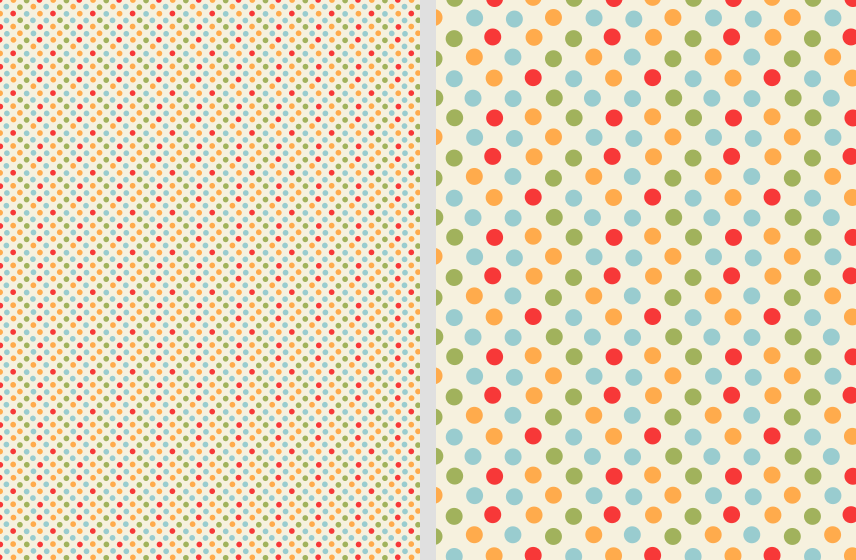
Left: the whole. Right: its middle third, enlarged.
Give the GLSL for this pattern, as a WebGL 1 fragment shader.

```glsl
precision highp float;

uniform vec2 u_resolution;

const float TILES_ACROSS = 10.55;    // repeats over the canvas width
const float STEPS_PER_TILE = 6.0;    // half-pitch steps along each tile side
const float DOT_RADIUS = 0.425;      // in half-pitch steps
const float POSITION_WOBBLE = 0.05;  // in half-pitch steps
const vec2 GRID_OFFSET = vec2(0.0, 0.04);

const vec3 CREAM = vec3(0.965, 0.945, 0.87);
const vec3 RED = vec3(0.97, 0.22, 0.22);
const vec3 ORANGE = vec3(1.0, 0.67, 0.30);
const vec3 GREEN = vec3(0.63, 0.70, 0.36);
const vec3 BLUE = vec3(0.60, 0.80, 0.81);

vec2 hash2(vec2 p) {
  vec2 k = vec2(dot(p, vec2(12.99, 78.23)), dot(p, vec2(39.35, 11.14)));
  return fract(sin(k) * 4375.85);
}

// Picks one of three stacked colours in a column.
vec3 pick(float row, vec3 top, vec3 middle, vec3 bottom) {
  return row < 0.5 ? top : (row < 1.5 ? middle : bottom);
}

// Colour of the dot at a step inside the tile, rows counted downward.
vec3 dotColour(vec2 stepInTile) {
  float column = stepInTile.x;
  float row = floor(stepInTile.y * 0.5);
  if (column < 0.5) return pick(row, RED, ORANGE, RED);
  if (column < 1.5) return BLUE;
  if (column < 2.5) return pick(row, ORANGE, RED, ORANGE);
  if (column < 3.5) return pick(row, GREEN, GREEN, ORANGE);
  if (column < 4.5) return pick(row, GREEN, BLUE, GREEN);
  return pick(row, ORANGE, BLUE, BLUE);
}

// Nearest point of the staggered grid, where x + y is even.
vec2 nearestDot(vec2 p) {
  vec2 diagonal = floor(vec2(p.x + p.y, p.x - p.y) * 0.5 + 0.5);
  return vec2(diagonal.x + diagonal.y, diagonal.x - diagonal.y);
}

void main() {
  // Measure from the top left in half-pitch steps.
  float stepsAcross = TILES_ACROSS * STEPS_PER_TILE;
  float pixel = stepsAcross / u_resolution.x;
  vec2 fromTop = vec2(gl_FragCoord.x, u_resolution.y - gl_FragCoord.y);
  vec2 p = fromTop * pixel - GRID_OFFSET;

  // The small wobble repeats with the tile.
  vec2 site = nearestDot(p);
  vec2 stepInTile = floor(mod(site + 0.5, STEPS_PER_TILE));
  vec2 centre = site + (hash2(stepInTile) - 0.5) * 2.0 * POSITION_WOBBLE;

  // Soft-edged dot over the ground.
  float edge = length(p - centre) - DOT_RADIUS;
  float cover = clamp(0.5 - edge / pixel, 0.0, 1.0);
  gl_FragColor = vec4(mix(CREAM, dotColour(stepInTile), cover), 1.0);
}
```
